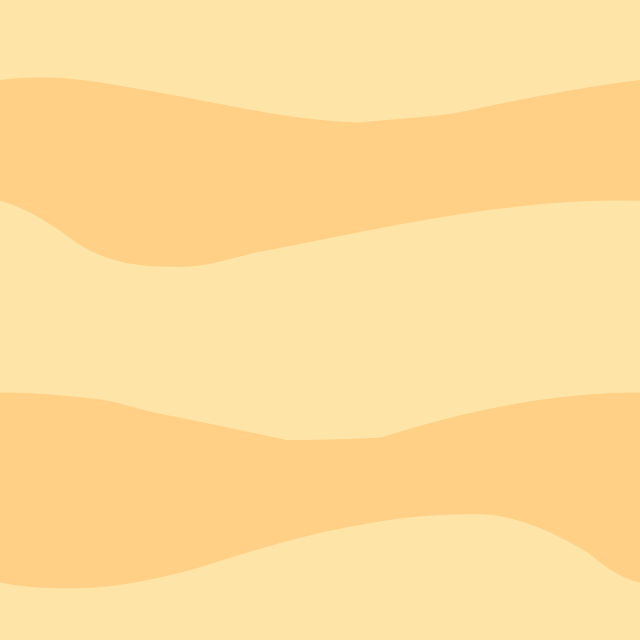
This background is drawn by a three.js fragment shader. Its source:

```glsl
// Two wavy sand bands on a pale ground, each with its own upper and lower edge.
// Every edge is a chain of cubic bends between a few crests, troughs and kinks;
// heights agree at the left and right sides, so the square tiles.
varying vec2 vUv;

// Cubic from a to b, each (x, height, slope); left of a, the height so far is kept.
float bend(float x, float soFar, vec3 a, vec3 b) {
  if (x < a.x) return soFar;
  float w = b.x - a.x;
  float t = min((x - a.x) / w, 1.0);
  float s = 1.0 - t;
  return mix(a.y, b.y, t * t * (3.0 - 2.0 * t)) + w * t * s * (a.z * s - b.z * t);
}

float upperBandTop(float x) {
  float y = bend(x, 0.0, vec3(0.0, 0.875, 0.12), vec3(0.065, 0.879, 0.0));
  y = bend(x, y, vec3(0.065, 0.879, 0.0), vec3(0.234, 0.858, -0.17));
  y = bend(x, y, vec3(0.234, 0.858, -0.17), vec3(0.56, 0.8086, -0.03));
  y = bend(x, y, vec3(0.56, 0.8086, 0.1), vec3(0.71, 0.823, 0.14));
  return bend(x, y, vec3(0.71, 0.823, 0.21), vec3(1.0, 0.875, 0.12));
}

float upperBandBase(float x) {
  float y = bend(x, 0.0, vec3(0.0, 0.6862, -0.26), vec3(0.117, 0.6224, -0.75));
  y = bend(x, y, vec3(0.117, 0.6224, -0.67), vec3(0.283, 0.583, 0.0));
  y = bend(x, y, vec3(0.283, 0.583, 0.0), vec3(0.4, 0.6055, 0.24));
  return bend(x, y, vec3(0.4, 0.6055, 0.19), vec3(1.0, 0.6862, -0.03));
}

float lowerBandTop(float x) {
  float y = bend(x, 0.0, vec3(0.0, 0.3867, 0.0), vec3(0.163, 0.375, -0.12));
  y = bend(x, y, vec3(0.163, 0.375, -0.2), vec3(0.234, 0.3568, -0.28));
  y = bend(x, y, vec3(0.234, 0.3568, -0.2), vec3(0.447, 0.3125, -0.22));
  y = bend(x, y, vec3(0.447, 0.3125, 0.0), vec3(0.596, 0.3164, 0.05));
  return bend(x, y, vec3(0.596, 0.3164, 0.32), vec3(1.0, 0.3867, 0.0));
}

float lowerBandBase(float x) {
  float y = bend(x, 0.0, vec3(0.0, 0.0898, -0.2), vec3(0.11, 0.0807, 0.0));
  y = bend(x, y, vec3(0.11, 0.0807, 0.0), vec3(0.32, 0.1159, 0.29));
  y = bend(x, y, vec3(0.32, 0.1159, 0.32), vec3(0.57, 0.181, 0.16));
  y = bend(x, y, vec3(0.57, 0.181, 0.2), vec3(0.745, 0.1966, 0.0));
  y = bend(x, y, vec3(0.745, 0.1966, 0.0), vec3(0.92, 0.1354, -0.6));
  return bend(x, y, vec3(0.92, 0.1354, -0.85), vec3(1.0, 0.0898, -0.2));
}

// Soft-edged fill between two heights
float band(float y, float base, float top) {
  float soft = 0.001;
  return smoothstep(-soft, soft, y - base) * smoothstep(-soft, soft, top - y);
}

void main() {
  vec3 paleSand = vec3(1.0, 0.894, 0.655);
  vec3 warmSand = vec3(1.0, 0.816, 0.522);
  float x = vUv.x;

  float sand = band(vUv.y, upperBandBase(x), upperBandTop(x))
             + band(vUv.y, lowerBandBase(x), lowerBandTop(x));

  gl_FragColor = vec4(mix(paleSand, warmSand, sand), 1.0);
}
```
